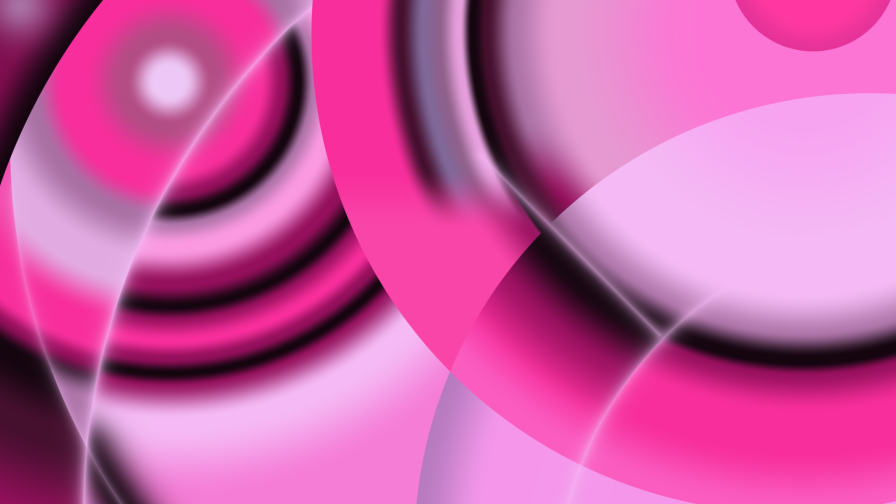
Write a WebGL 1 fragment shader that draws this background.

```glsl
precision highp float;
uniform vec2 u_resolution;

const vec3 INK = vec3(0.08, 0.02, 0.06);
const vec3 WINE = vec3(0.27, 0.06, 0.18);
const vec3 PLUM = vec3(0.58, 0.06, 0.36);
const vec3 HOT = vec3(0.97, 0.18, 0.61);
const vec3 PINK = vec3(0.96, 0.49, 0.84);
const vec3 LILAC = vec3(0.96, 0.73, 0.96);
const vec3 MAUVE = vec3(0.66, 0.44, 0.64);

// Signed distance, positive inside the circle
float disc(vec2 p, vec2 center, float radius) {
  return radius - length(p - center);
}

float cover(float d) {
  float w = 0.8 / u_resolution.y;
  return smoothstep(-w, w, d);
}

float glow(float d, float width) {
  return exp(-abs(d) / width);
}

float segment(vec2 p, vec2 a, vec2 b) {
  vec2 ab = b - a;
  return length(p - a - ab * clamp(dot(p - a, ab) / dot(ab, ab), 0.0, 1.0));
}

// Fade to the next colour while x goes from a to b
void blend(inout vec3 c, vec3 next, float a, float b, float x) {
  c = mix(c, next, smoothstep(a, b, x));
}

// Concentric ripples, cut by a long crease
vec3 ripples(vec2 p) {
  float r = length(p - vec2(0.336, 0.838));
  float crease = disc(p, vec2(1.509, -0.019), 1.343);
  float fold = disc(p, vec2(1.289, 0.715), 1.269);
  float rim = disc(p, vec2(1.139, 0.241), 1.204);

  vec3 core = vec3(0.93, 0.78, 0.96);
  blend(core, vec3(0.7, 0.3, 0.52), 0.03, 0.085, r);
  blend(core, HOT, 0.09, 0.17, r);

  vec3 right = core;
  blend(right, PLUM, 0.18, 0.225, r);
  blend(right, INK, 0.222, 0.255, r);
  blend(right, MAUVE, 0.258, 0.285, r);
  blend(right, vec3(0.98, 0.6, 0.88), 0.275, 0.325, r);
  blend(right, PLUM, 0.335, 0.4, r);
  blend(right, INK, 0.405, 0.447, r);
  blend(right, PLUM, 0.447, 0.475, r);
  blend(right, HOT, 0.465, 0.515, r);
  blend(right, PLUM, 0.515, 0.55, r);
  blend(right, INK, 0.55, 0.578, r);
  blend(right, PLUM, 0.58, 0.605, r);
  blend(right, LILAC, 0.595, 0.67, r);
  blend(right, PINK, 0.68, 0.83, r);
  float low = 1.0 - smoothstep(0.12, 0.23, p.y);
  right = mix(right, INK, low * exp(-pow(fold / 0.055, 2.0)));

  vec3 left = core;
  blend(left, MAUVE, 0.21, 0.27, r);
  blend(left, LILAC * 0.92, 0.27, 0.36, r);
  blend(left, HOT, 0.4, 0.49, r);
  blend(left, PLUM, 0.54, 0.58, r);
  blend(left, INK, 0.575, 0.615, r);
  blend(left, WINE, 0.63, 0.73, r);
  blend(left, PLUM, 0.74, 0.92, r);
  left = mix(left, MAUVE, cover(fold) * smoothstep(0.58, 0.65, r));
  left = mix(left, HOT, 0.75 * (1.0 - cover(fold)) * (1.0 - smoothstep(0.5, 0.57, r)));

  vec3 c = mix(left, right, cover(crease));
  c = mix(c, LILAC, 0.75 * glow(crease, 0.012));
  c = mix(c, LILAC, 0.4 * glow(fold, 0.009) * (1.0 - smoothstep(0.6, 0.68, p.y)));

  // Dark corner behind the rim
  vec3 corner = mix(INK, PLUM * 0.85, smoothstep(0.0, 0.09, -rim));
  corner = mix(corner, MAUVE, exp(-pow(length(p - vec2(0.04, 0.99)) / 0.06, 2.0)));
  return mix(corner, c, cover(rim));
}

// Large bowl with a dark groove, seen plain and through the lower disc
vec3 bowl(vec2 p, float lower, float arc) {
  float r = length(p - vec2(1.597, 0.942));
  float outer = r - 0.662;
  float inner = -outer;

  vec3 band = INK;
  blend(band, vec3(0.9, 0.62, 0.86), 0.0, 0.022, outer);
  blend(band, MAUVE * 0.85, 0.025, 0.065, outer);
  blend(band, vec3(0.5, 0.41, 0.6), 0.06, 0.1, outer);
  blend(band, WINE, 0.095, 0.14, outer);
  blend(band, HOT, 0.14, 0.185, outer);
  vec3 slope = mix(PLUM, vec3(0.98, 0.27, 0.66), smoothstep(0.0, 0.1, outer));
  vec3 plainOuter = mix(slope, band, smoothstep(0.54, 0.67, p.y));

  vec3 plainInner = INK;
  blend(plainInner, WINE, 0.005, 0.03, inner);
  blend(plainInner, mix(PLUM, MAUVE, smoothstep(0.6, 0.76, p.y)), 0.03, 0.085, inner);
  blend(plainInner, vec3(0.9, 0.6, 0.82), 0.07, 0.17, inner);
  blend(plainInner, vec3(0.99, 0.46, 0.83), 0.18, 0.45, inner);

  vec3 lensInner = INK;
  blend(lensInner, MAUVE, 0.01, 0.06, inner);
  blend(lensInner, LILAC, 0.04, 0.14, inner);
  blend(lensInner, vec3(0.97, 0.64, 0.94), 0.2, 0.5, inner);

  vec3 shadow = mix(mix(INK, PLUM, smoothstep(0.01, 0.11, outer)), HOT, smoothstep(0.08, 0.23, outer));
  vec3 lit = mix(mix(INK, PLUM, smoothstep(0.0, 0.025, outer)), HOT, smoothstep(0.015, 0.1, outer));
  vec3 lensOuter = mix(shadow, lit, cover(arc));
  blend(lensOuter, vec3(0.98, 0.36, 0.75), 0.17, 0.29, outer);

  float groove = smoothstep(-0.004, 0.004, outer);
  vec3 plain = mix(plainInner, plainOuter, groove);
  return mix(plain, mix(lensInner, lensOuter, groove), cover(lower));
}

void main() {
  vec2 p = gl_FragCoord.xy / u_resolution.y;
  float big = disc(p, vec2(1.567, 0.931), 0.949);
  float lower = disc(p, vec2(1.725, -0.088), 0.903);
  float arc = disc(p, vec2(1.829, -0.183), 0.7245);
  float top = disc(p, vec2(1.613, 1.065), 0.167);

  vec3 veil = mix(vec3(0.72, 0.48, 0.75), vec3(0.96, 0.59, 0.92), smoothstep(0.0, 0.14, lower));
  vec3 color = mix(ripples(p), veil, cover(lower));
  color = mix(color, bowl(p, lower, arc), cover(big));

  // Fine light streaks and the small upper disc
  float streak = segment(p, vec2(0.955, 0.69), vec2(1.308, 0.336));
  color = mix(color, LILAC, 0.6 * glow(streak, 0.011) * cover(big));
  color = mix(color, LILAC, 0.6 * glow(arc, 0.012) * cover(lower));
  color = mix(color, mix(vec3(0.9, 0.2, 0.6), vec3(1.0, 0.22, 0.63), smoothstep(0.0, 0.06, top)), cover(top));
  gl_FragColor = vec4(color, 1.0);
}
```
